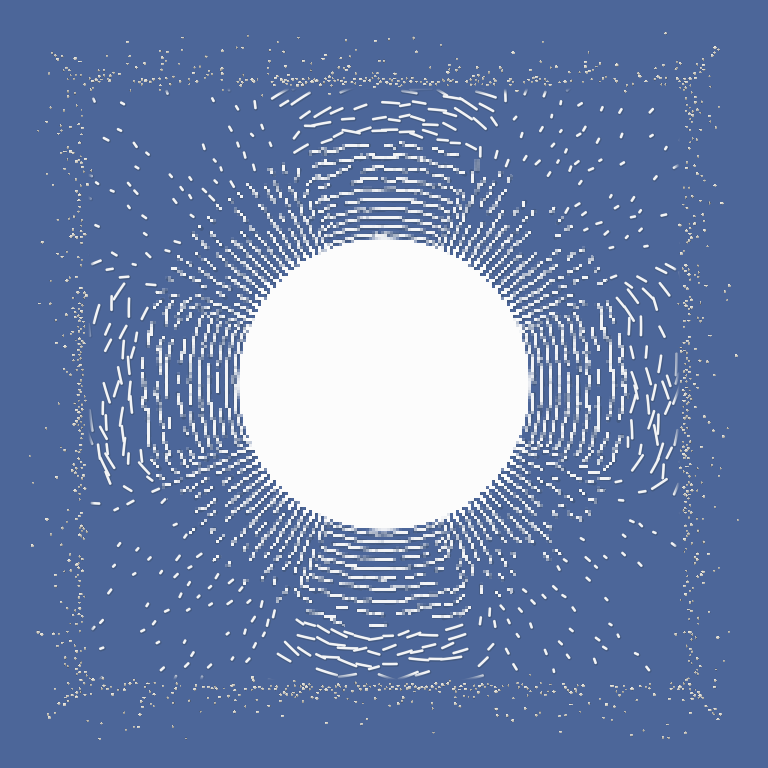
Reproduce this background procedurally as a three.js fragment shader.

```glsl
varying vec2 vUv;

const vec3 BLUE = vec3(0.30, 0.40, 0.60);
const vec3 SHADOW = vec3(0.25, 0.335, 0.48);
const vec3 WHITE = vec3(0.99);
const vec3 STONE_DARK = vec3(0.48, 0.48, 0.47);
const vec3 STONE_LIGHT = vec3(0.91, 0.90, 0.87);
const float PI = 3.14159;
const float SPOKES = 120.0;
const float CELL = 2.0 * PI / SPOKES;
const float DISC_RADIUS = 0.190;
const float TOOTH_LENGTH = 0.016;
const float FRAME_HALF = 0.395;
const float CORNER_REACH = 0.438;
const float BLOCKS = 256.0;
const float STROKE_HALF = 0.0017;
const float CHIP_CELL = 0.0075;
const float SOFT = 0.0009;

vec2 hash2(vec2 p) {
  vec3 h = fract(p.xyx * vec3(0.1031, 0.1030, 0.0973));
  h += dot(h, h.yzx + 33.33);
  return fract((h.xx + h.yz) * h.zy);
}

// Angle and log radius, in square cells
vec2 toCells(vec2 p) {
  return vec2(atan(p.y, p.x), log(max(length(p), 0.001) / DISC_RADIUS)) / CELL;
}

// Distance to dashes: arcs near the axes, spokes near the diagonals
float dashDistance(vec2 p) {
  vec2 q = toCells(p);
  vec2 id = floor(q);
  float nearest = 1.0;
  for (int j = -1; j <= 1; j++) {
    for (int i = -1; i <= 1; i++) {
      vec2 cell = id + vec2(float(i), float(j));
      vec2 key = vec2(mod(cell.x, SPOKES), cell.y + 50.0);
      vec2 h = hash2(key);
      vec2 g = hash2(key + 71.7);
      float outer = smoothstep(1.0, 14.0, cell.y);
      vec2 center = cell + 0.5 + (h - 0.5) * mix(0.15, 0.6, outer);
      float angle = center.x * CELL;
      float arc = smoothstep(-0.35, 0.4, cos(4.0 * angle));
      float turn = arc * PI * 0.5 + (g.x - 0.5) * mix(0.2, 0.8, outer);
      float side = sin(4.0 * angle) < 0.0 ? -1.0 : 1.0;
      vec2 dir = vec2(sin(turn) * side, -cos(turn));
      float reach = mix(0.55, mix(0.12, 0.65, arc), outer) * (0.5 + 0.6 * g.y);
      vec2 d = q - center;
      d -= dir * clamp(dot(d, dir), -reach, reach);
      float keep = mix(0.95, mix(0.4, 0.72, arc), outer);
      if (h.x < keep) nearest = min(nearest, length(d));
    }
  }
  return nearest * CELL * length(p);
}

// Chance of a chip along the frame and its corner streaks
float chipDensity(vec2 p) {
  vec2 a = abs(p);
  float far = max(a.x, a.y);
  float along = min(a.x, a.y);
  float d = far - FRAME_HALF;
  float middle = exp(-along * along / 0.025);
  float core = exp(-d * d / 0.00003) * (0.42 + 0.5 * middle);
  float spray = d > 0.0 ? 0.30 * exp(-d / 0.02) : 0.25 * exp(d / 0.005);
  float band = max(core, spray) * (1.0 - smoothstep(0.395, 0.41, along));
  float gap = (far - along) / 0.008;
  float streak = 0.75 * exp(-gap * gap);
  streak *= step(0.383, far) * step(far, CORNER_REACH);
  return max(band, streak) * step(far, 0.462);
}

// Small shaded stones, as colour and coverage
vec4 chips(vec2 p) {
  vec4 result = vec4(0.0);
  for (int layer = 0; layer < 2; layer++) {
    float n = float(layer);
    vec2 q = p / CHIP_CELL + n * vec2(0.47, 0.53);
    vec2 id = floor(q);
    vec2 h = hash2(id + 200.0 + n * 131.0);
    vec2 g = hash2(id + 417.0 + n * 57.0);
    vec2 center = 0.5 + (h - 0.5) * 0.36;
    vec2 world = (id + center - n * vec2(0.47, 0.53)) * CHIP_CELL;
    vec2 d = fract(q) - center;
    vec2 size = mix(vec2(0.18), vec2(0.40, 0.34), g);
    float shape = length(d / size) + 0.25 * abs(d.x + d.y);
    float mask = 1.0 - smoothstep(0.8, 1.05, shape);
    mask *= step(fract(h.x * 7.3 + g.y * 3.1), chipDensity(world));
    float light = clamp(0.65 + d.y * 1.3 - d.x * 0.6 + (g.x - 0.5) * 0.5, 0.0, 1.0);
    result = mix(result, vec4(mix(STONE_DARK, STONE_LIGHT, light), 1.0), mask);
  }
  return result;
}

void main() {
  vec2 p = vUv - 0.5;
  vec2 snapped = (floor(vUv * BLOCKS) + 0.5) / BLOCKS - 0.5;
  vec2 stepped = length(p) < 0.32 ? snapped : p;
  float inside = 1.0 - smoothstep(0.376, 0.386, max(abs(p.x), abs(p.y)));

  // Dashes with dark rims
  float rim = 1.0 - smoothstep(0.0022, 0.0036, dashDistance(p + vec2(-0.0006, 0.0008)));
  float dash = 1.0 - smoothstep(STROKE_HALF - SOFT, STROKE_HALF + SOFT, dashDistance(stepped));
  vec3 color = mix(BLUE, SHADOW, rim * inside * 0.75);
  color = mix(color, WHITE, dash * inside * 0.95);

  // Frame of stones
  vec4 stone = chips(p);
  color = mix(color, stone.rgb, stone.a);

  // Disc with teeth toward the diagonals
  vec2 q = toCells(snapped);
  float diagonal = smoothstep(0.4, -0.4, -cos(4.0 * q.x * CELL) * -1.0);
  float tooth = smoothstep(0.0, 0.3, -cos(2.0 * PI * q.x)) * diagonal;
  float reach = 0.5 + 0.5 * hash2(vec2(mod(floor(q.x), SPOKES), 9.0)).x;
  float edge = length(snapped) - DISC_RADIUS - tooth * reach * TOOTH_LENGTH;
  color = mix(color, WHITE, 1.0 - smoothstep(-SOFT, SOFT, edge));

  gl_FragColor = vec4(color, 1.0);
}
```
